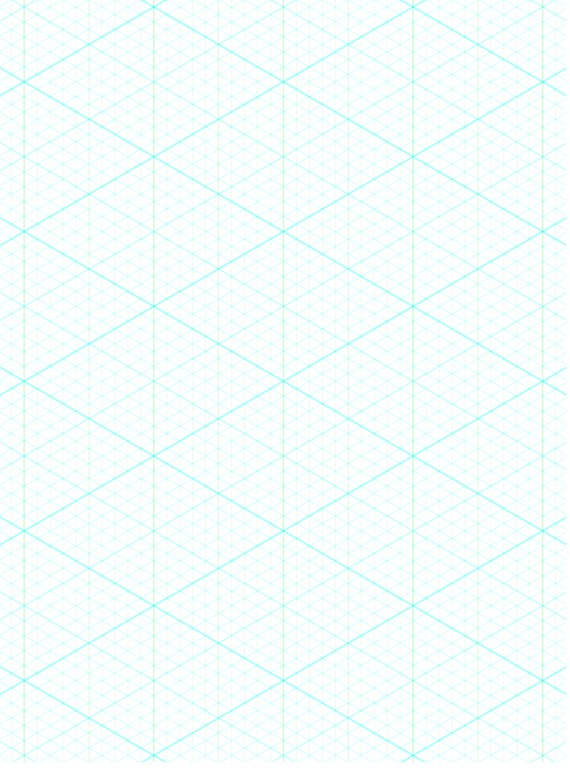
A Shadertoy shader for this pattern:

```glsl
// Isometric graph paper: cyan slanted rules and green uprights in three weights.

const float SPACING = 0.016878; // gap between fine rules, in canvas heights

// Share of a pixel footprint covered by a line of the given width.
float lineCoverage(float dist, float width, float footprint) {
    float overlap = min(dist + 0.5 * footprint, 0.5 * width)
                  - max(dist - 0.5 * footprint, -0.5 * width);
    return max(overlap, 0.0) / footprint;
}

// Ink from one family of parallel rules; every 5th is medium, every 10th heavy.
float ruleInk(vec2 p, vec2 normal, float pixel) {
    float u = dot(p, normal) / SPACING;
    float index = round(u);
    float dist = abs(u - index) * SPACING;
    float tenth = mod(index, 10.0);

    vec2 widthAndInk = vec2(0.0010, 0.21);
    if (tenth == 5.0) widthAndInk = vec2(0.0014, 0.30);
    if (tenth == 0.0) widthAndInk = vec2(0.0021, 0.38);

    float footprint = pixel * (abs(normal.x) + abs(normal.y));
    return widthAndInk.y * lineCoverage(dist, widthAndInk.x, footprint);
}

void mainImage(out vec4 fragColor, in vec2 fragCoord) {
    float pixel = 1.0 / iResolution.y;
    vec2 uv = fragCoord * pixel;
    vec2 p = uv - vec2(0.3691, 0.5036); // centred on a heavy crossing

    // Transparent inks multiply, so crossings darken
    const vec3 CYAN = vec3(0.0, 1.0, 1.0);
    const vec3 GREEN = vec3(0.58, 0.97, 0.62);
    vec3 ink = mix(vec3(1.0), GREEN, ruleInk(p, vec2(1.0, 0.0), pixel));
    ink *= mix(vec3(1.0), CYAN, ruleInk(p, vec2(0.5, 0.8660), pixel));
    ink *= mix(vec3(1.0), CYAN, ruleInk(p, vec2(-0.5, 0.8660), pixel));

    // Narrow unprinted margin along the right and bottom edges
    float right = iResolution.x * pixel - 0.0045;
    float printed = clamp((right - uv.x) / pixel + 0.5, 0.0, 1.0)
                  * clamp((uv.y - 0.0075) / pixel + 0.5, 0.0, 1.0);

    fragColor = vec4(mix(vec3(1.0), ink, printed), 1.0);
}
```
